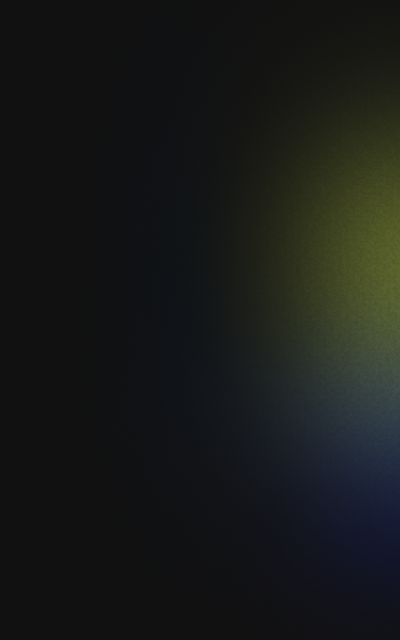
A WebGL 2 fragment shader for this background:

```glsl
#version 300 es
precision highp float;
// Dark charcoal backdrop with an olive glow on the right edge that melts
// through slate into navy below. Each glow is an elliptical Gaussian added
// to the base, and fine value noise grains the lit area.
uniform vec2 u_resolution;
out vec4 fragColor;

const vec3 CHARCOAL = vec3(0.067);
const vec3 OLIVE = vec3(0.28, 0.31, 0.09);
const vec3 SLATE = vec3(0.05, 0.09, 0.17);
const vec3 NAVY = vec3(0.0, 0.01, 0.10);
const vec3 COOL_RIM = vec3(-0.012, -0.002, 0.016);
const float GRAIN_CELLS = 360.0;
const float GRAIN_AMOUNT = 0.16;

float hash(vec2 cell) {
    return fract(sin(dot(cell, vec2(127.1, 311.7))) * 43758.5453);
}

// Smoothly interpolated lattice noise in 0..1
float valueNoise(vec2 p) {
    vec2 cell = floor(p);
    vec2 f = fract(p);
    f = f * f * (3.0 - 2.0 * f);
    float low = mix(hash(cell), hash(cell + vec2(1.0, 0.0)), f.x);
    float high = mix(hash(cell + vec2(0.0, 1.0)), hash(cell + vec2(1.0)), f.x);
    return mix(low, high, f.y);
}

// Elliptical Gaussian falloff, 1 at the center
float glow(vec2 p, vec2 center, vec2 radius) {
    vec2 d = (p - center) / radius;
    return exp(-dot(d, d));
}

void main() {
    // Canvas height is one unit
    vec2 p = gl_FragCoord.xy / u_resolution.y;

    // Overlapping lights, from the top of the right edge downward
    vec3 light = OLIVE * glow(p, vec2(0.652, 0.590), vec2(0.198, 0.222));
    light += SLATE * glow(p, vec2(0.652, 0.362), vec2(0.230, 0.143));
    light += NAVY * glow(p, vec2(0.652, 0.180), vec2(0.195, 0.143));

    // Grain scales with the light, so the dark side stays clean
    float grain = valueNoise(p * GRAIN_CELLS) - 0.5;
    light *= 1.0 + GRAIN_AMOUNT * grain;

    // Faint cool band along the outer rim of the glow
    vec3 color = CHARCOAL + light;
    color += COOL_RIM * glow(p, vec2(0.275, 0.560), vec2(0.105, 0.330));

    // Sub-level dither against banding
    color += (hash(gl_FragCoord.xy) - 0.5) / 255.0;
    fragColor = vec4(clamp(color, 0.0, 1.0), 1.0);
}
```
